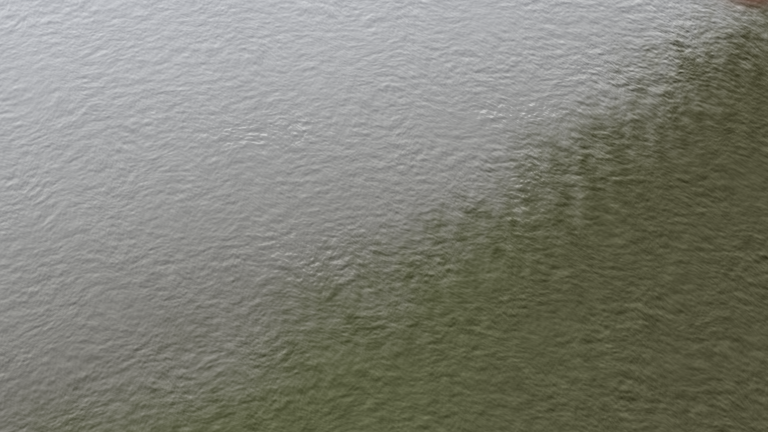
Give the GLSL for this texture, as a Shadertoy shader.

```glsl
// Rippled river water: pale sky reflection fading into murky green shallows

vec2 hashGradient(vec2 cell) {
    vec3 h = fract(cell.xyx * vec3(0.1031, 0.1030, 0.0973));
    h += dot(h, h.yzx + 33.33);
    return fract((h.xx + h.yz) * h.zy) * 2.0 - 1.0;
}

float noise(vec2 p) {
    vec2 i = floor(p), f = p - i;
    vec2 u = f * f * f * (f * (f * 6.0 - 15.0) + 10.0);
    vec2 e = vec2(0.0, 1.0);
    float low = mix(dot(hashGradient(i), f),
                    dot(hashGradient(i + e.yx), f - e.yx), u.x);
    float high = mix(dot(hashGradient(i + e.xy), f - e.xy),
                     dot(hashGradient(i + e.yy), f - e.yy), u.x);
    return mix(low, high, u.y);
}

float fbm(vec2 p) {
    float sum = 0.0, amp = 0.6;
    for (int i = 0; i < 4; i++) {
        sum += amp * noise(p);
        p = mat2(1.6, 1.2, -1.2, 1.6) * p + 7.3;
        amp *= 0.5;
    }
    return sum;
}

// Water height: crests that break into finer wavelets, turning with each octave
float waveHeight(vec2 p) {
    float sum = 0.0, amp = 1.0;
    vec2 q = p * vec2(24.0, 44.0);
    for (int i = 0; i < 4; i++) {
        sum += amp * noise(q);
        q = mat2(1.75, 0.55, -0.35, 1.7) * q + 13.7;
        amp *= 0.72;
    }
    return sum;
}

float spot(vec2 p, vec2 center, vec2 size) {
    vec2 d = (p - center) / size;
    return exp(-dot(d, d));
}

void mainImage(out vec4 fragColor, in vec2 fragCoord) {
    vec2 p = fragCoord / iResolution.y;
    float x = p.x, y = p.y;

    // Crests climb on the left and fall on the right, flatter at the top
    vec2 flow = vec2(x, y - (0.42 * x - 0.19 * x * x) * (1.1 - 0.4 * y));
    flow += 0.022 * vec2(noise(p * 8.0), noise(p * 8.0 + 31.0));
    flow.y *= 1.0 + 0.15 * y;
    float height = waveHeight(flow);
    float relief = height - waveHeight(flow + vec2(-0.002, 0.0065));

    // Upright chop, strongest along the edge of the reflection
    float chop = noise(vec2(x * 26.0 + y * 5.0, y * 15.0)) + 0.7 * noise(p * vec2(52.0, 30.0));
    float patches = fbm(p * vec2(3.0, 4.0) + 4.0);

    // Height above the curved edge between reflection and shallows
    float above = y - 0.5 * x - 0.3 * max(x - 1.1, 0.0);
    float edge = exp(-pow((above + 0.10) / 0.17, 2.0)) * smoothstep(0.3, 1.2, x);
    float reflection = smoothstep(-0.30, 0.09,
        above + 0.17 * patches + 0.06 * relief + 0.09 * chop * (0.3 + edge));

    // Sky brightens towards the upper left
    float glow = max(0.21 * above + 0.17 * y * y - 0.01, 0.0);
    float light = 0.33 * (1.0 - exp(-glow / 0.25));
    vec3 sky = mix(vec3(0.475, 0.47, 0.445), vec3(0.735, 0.745, 0.765), light / 0.25);

    // Shallows: greener near the edge, browner to the right
    vec3 shallows = mix(vec3(0.36, 0.375, 0.265), vec3(0.325, 0.322, 0.235),
                        smoothstep(0.7, 1.75, x + 0.35 * patches));
    shallows += vec3(0.045, 0.045, 0.042) * chop * (0.7 + edge);
    vec3 color = mix(shallows, sky, reflection);

    // Ripple shading, stronger where the current is rough
    float rough = spot(p, vec2(1.47, 0.93), vec2(0.18, 0.13));
    float gusts = 1.0 + 0.7 * noise(p * vec2(6.0, 9.0) + 50.0);
    float contrast = mix(0.082, 0.098, reflection) + 0.08 * rough + 0.025 * edge;
    color += relief * contrast * gusts * vec3(1.0, 1.0, 0.96);
    color += 0.024 * height * mix(vec3(1.0, 1.0, 0.88), vec3(1.0), reflection);
    color += 0.03 * patches * reflection;

    // Scattered glints on broken crests
    float foam = spot(p, vec2(1.2, 0.74), vec2(0.10, 0.025))
               + 0.6 * spot(p, vec2(1.22, 0.56), vec2(0.04, 0.08))
               + 0.5 * spot(p, vec2(0.62, 0.69), vec2(0.14, 0.04))
               + 0.4 * spot(p, vec2(0.72, 0.40), vec2(0.12, 0.07));
    color += 0.2 * foam * smoothstep(0.1, 0.8, relief + 0.3 * chop);

    // Rusty tint in the far corner
    color = mix(color, vec3(0.36, 0.20, 0.14), 0.7 * spot(p, vec2(1.75, 1.01), vec2(0.06, 0.025)));

    fragColor = vec4(clamp(color, 0.0, 1.0), 1.0);
}
```
